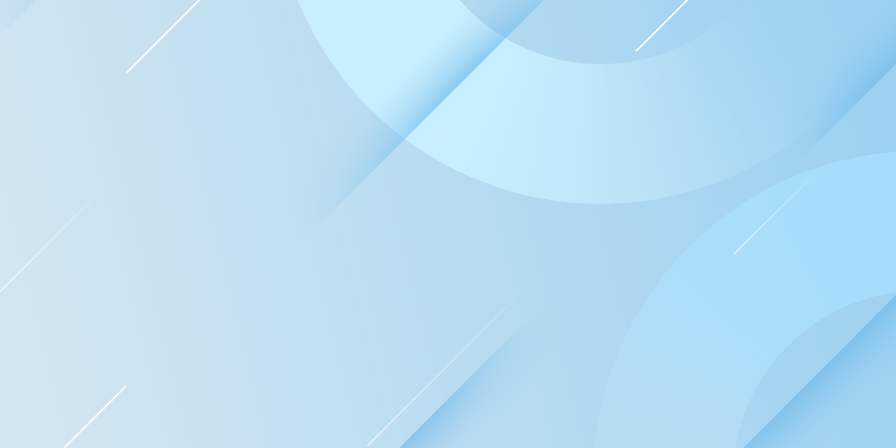
A Shadertoy shader for this background:

```glsl
// Pale blue abstract backdrop: two broad rings, diagonal soft shadows and thin white streaks.

// Antialiased coverage: 1 where the signed distance d is negative.
float cover(float d) {
    float px = 1.0 / iResolution.y;
    return 1.0 - smoothstep(-0.7 * px, 0.7 * px, d);
}

float ring(vec2 p) {
    return cover(abs(length(p) - 0.575) - 0.156);
}

// Angle around a ring, partly stepped to form faint radial facets.
float facetAngle(vec2 p) {
    float angle = atan(p.y, p.x);
    return mix(angle, (floor(angle * 14.0) + 0.5) / 14.0, 0.4);
}

// Shadow on one side of a 45 degree edge; it appears between two points along it.
float foldShadow(vec2 p, float edge, float side, float hidden, float shown) {
    float d = side * (p.x - p.y - edge);
    float falloff = pow(clamp(1.0 - d / 0.19, 0.0, 1.0), 2.0);
    return cover(-d * 0.7071) * falloff * smoothstep(hidden, shown, p.x + p.y);
}

// Rising 45 degree line; fade = 1 makes it dissolve toward its upper end.
float streak(vec2 p, vec2 start, float run, float fade) {
    p -= start;
    float t = (p.x + p.y) * 0.5 / run;
    float line = cover(abs(p.x - p.y) * 0.7071 - 0.0019);
    float ends = cover(-t * run) * cover((t - 1.0) * run);
    return line * ends * mix(0.95, 0.6 * clamp(1.0 - t, 0.0, 1.0), fade);
}

void mainImage(out vec4 fragColor, in vec2 fragCoord) {
    vec2 p = fragCoord / iResolution.y;
    p.x += 1.0 - 0.5 * iResolution.x / iResolution.y;

    // Base gradient, cooler toward the right
    float across = clamp((p.x + 0.25 * (p.y - 0.5)) * 0.5, 0.0, 1.0);
    vec3 color = mix(vec3(0.825, 0.9, 0.942), vec3(0.615, 0.82, 0.945), across);

    // Upper ring, bright on the left and dissolving to the right
    vec2 q = p - vec2(1.341, 1.276);
    float fadeOut = 1.0 - smoothstep(-0.7, 0.9, cos(facetAngle(q)));
    color = mix(color, vec3(0.785, 0.937, 1.0), ring(q) * fadeOut);

    // Upper folds, shaded on their upper left side
    vec3 shade = vec3(0.46, 0.74, 0.92);
    color = mix(color, shade, 0.75 * foldShadow(p, 0.214, -1.0, 1.1, 1.85)
                            * (1.0 - 0.5 * smoothstep(1.9, 2.3, p.x + p.y)));
    color = mix(color, shade, 0.75 * foldShadow(p, 1.143, -1.0, 2.36, 2.8));
    color = mix(color, shade, 0.15 * foldShadow(p, -0.92, -1.0, 0.85, 1.05));

    // Lower right ring, most saturated at its top
    q = p - vec2(2.055, -0.068);
    float toTop = smoothstep(0.0, 1.0, sin(facetAngle(q)));
    vec3 ringBlue = mix(vec3(0.715, 0.867, 0.952), vec3(0.655, 0.868, 0.99), toTop);
    color = mix(color, ringBlue, 0.95 * ring(q));

    // Lower folds, shaded on their lower right side
    color = mix(color, shade, 0.75 * (1.0 - smoothstep(0.95, 1.55, p.x + p.y))
                            * foldShadow(p, 0.891, 1.0, 0.0, 0.5));
    color = mix(color, shade, 0.8 * foldShadow(p, 1.659, 1.0, 1.3, 1.8));

    // Solid and fading streaks
    float light = streak(p, vec2(0.281, 0.836), 0.2, 0.0);
    light = max(light, streak(p, vec2(1.419, 0.885), 0.2, 0.0));
    light = max(light, streak(p, vec2(0.143, 0.0), 0.138, 0.0));
    light = max(light, streak(p, vec2(-0.01, 0.339), 0.26, 1.0));
    light = max(light, streak(p, vec2(0.82, 0.005), 0.373, 1.0));
    light = max(light, streak(p, vec2(1.638, 0.432), 0.19, 1.0));
    color = mix(color, vec3(1.0), light);

    fragColor = vec4(color, 1.0);
}
```
